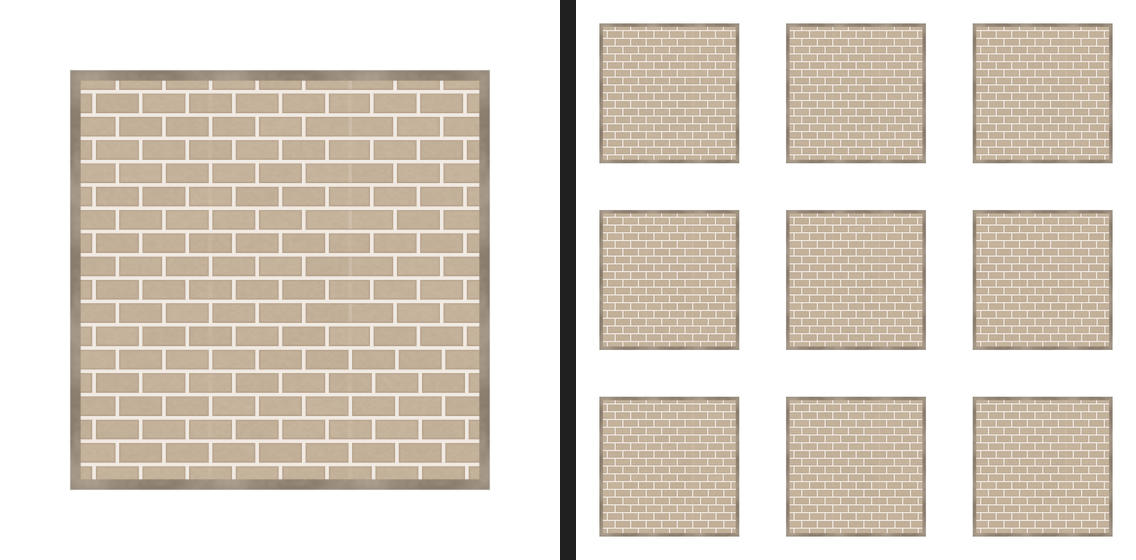
Left: one tile. Right: repeated 3 by 3.
A Shadertoy shader for this texture:

```glsl
#define PANEL_HALF 0.3745
#define FRAME_WIDTH 0.0185
#define BRICK vec2(0.0832, 0.0416)
#define FIRST_JOINT vec2(0.168, 0.1706)
#define MORTAR_HALF 0.0033
#define SOFTNESS 0.0013
#define PATCH 0.25
#define BRICK_COLOR vec3(0.765, 0.695, 0.605)
#define BRICK_EDGE vec3(0.67, 0.575, 0.485)
#define MORTAR_COLOR vec3(0.945, 0.92, 0.89)
#define FRAME_DARK vec3(0.54, 0.49, 0.43)
#define FRAME_LIGHT vec3(0.69, 0.64, 0.58)

float hash(vec2 p) {
    return fract(sin(dot(p, vec2(127.1, 311.7))) * 43758.5453);
}

// Value noise that wraps after the given number of cells
float wrappedNoise(vec2 p, vec2 cells) {
    vec2 i = floor(p), f = fract(p);
    f = f * f * (3.0 - 2.0 * f);
    vec2 a = mod(i, cells), b = mod(i + 1.0, cells);
    return mix(mix(hash(a), hash(vec2(b.x, a.y)), f.x),
               mix(hash(vec2(a.x, b.y)), hash(b), f.x), f.y);
}

float mortarLine(float d, float soft) {
    return 1.0 - smoothstep(MORTAR_HALF - soft, MORTAR_HALF + soft, d);
}

float edgeShade(float d) {
    return 1.0 - smoothstep(MORTAR_HALF, MORTAR_HALF + 0.0042, d);
}

vec3 brickWall(vec2 uv, float soft) {
    float v = (uv.y - FIRST_JOINT.y) / BRICK.y;
    float row = floor(v);
    float evenRow = 1.0 - mod(row, 2.0);
    float upper = step(5.0, row);

    // Upper courses sit slightly further left on the right-hand side
    float x = uv.x + 0.0033 * upper * step(0.64, uv.x);
    float u = (x - FIRST_JOINT.x) / BRICK.x - 0.5 * evenRow;
    float joint = round(u);
    float dx = abs(u - joint) * BRICK.x;
    float dy = abs(v - round(v)) * BRICK.y;

    // One upright joint is nearly filled in the upper even courses
    float filled = upper * evenRow * (1.0 - step(0.5, abs(joint - 5.0)));
    float strength = 1.0 - 0.82 * filled;

    // Brick face: tone per brick, grain, pale patch seams
    vec3 color = BRICK_COLOR + 0.018 * (hash(vec2(floor(u), row)) - 0.5);
    color += 0.022 * (wrappedNoise(uv * vec2(160.0, 220.0), vec2(160.0, 220.0)) - 0.5);
    float seam = abs(fract((uv.x - 0.5) / PATCH) - 0.5) * PATCH;
    color += 0.018 * (1.0 - smoothstep(0.001, 0.007, seam));

    // Darker rim, strongest along the bottom
    float side = 0.65 * strength * edgeShade(dx);
    float rim = mix(0.75, 0.5, step(0.5, fract(v))) * edgeShade(dy);
    color = mix(color, BRICK_EDGE, max(side, rim));

    float mortar = max(mortarLine(dy, soft), strength * mortarLine(dx, soft));
    return mix(color, MORTAR_COLOR, mortar);
}

vec3 stoneFrame(vec2 p, float depth) {
    bool upright = abs(p.x) > abs(p.y);
    float along = fract(((upright ? -p.y : p.x) + 1.5 * PATCH) / PATCH);
    float across = depth / FRAME_WIDTH;

    // Broad light and dark patches with finer streaks
    float center = upright ? 0.95 : 0.1;
    float tone = 0.38 + 0.36 * cos(6.2832 * (along - center));
    tone += 0.5 * (wrappedNoise(vec2(along * 9.0, across * 1.5), vec2(9.0, 4.0)) - 0.5);
    tone += 0.2 * (wrappedNoise(vec2(along * 32.0, across * 2.0), vec2(32.0, 4.0)) - 0.5);
    vec3 color = mix(FRAME_DARK, FRAME_LIGHT, clamp(tone, 0.0, 1.0));

    // Thin dark lip on the outside
    return color * mix(0.92, 1.0, smoothstep(0.0, 0.2, across));
}

void mainImage(out vec4 fragColor, in vec2 fragCoord) {
    vec2 uv = fragCoord / iResolution.xy;
    float pixel = 1.0 / min(iResolution.x, iResolution.y);
    float soft = max(SOFTNESS, 0.6 * pixel);
    vec2 p = uv - 0.5;
    float depth = PANEL_HALF - max(abs(p.x), abs(p.y));

    // Wall inside frame inside white margin
    vec3 color = mix(stoneFrame(p, depth), brickWall(uv, soft),
                     smoothstep(-soft, soft, depth - FRAME_WIDTH));
    color = mix(vec3(1.0), color, smoothstep(-pixel, pixel, depth));
    fragColor = vec4(color, 1.0);
}
```
